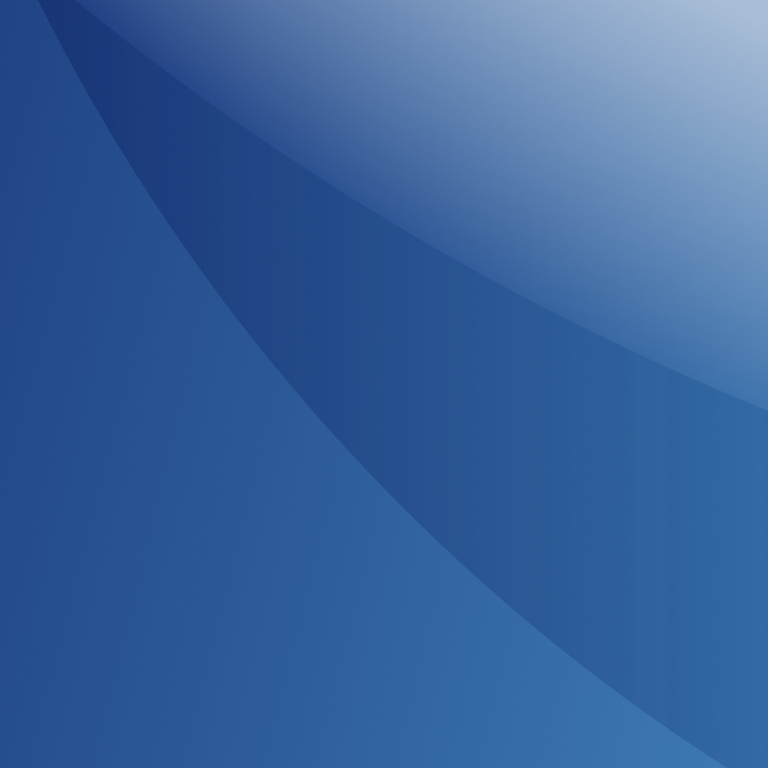
Reproduce this background procedurally as a WebGL 2 fragment shader.

```glsl
#version 300 es
precision highp float;
// Three sweeping blue sheets divided by two large circular arcs.
// Each sheet has its own linear gradient; the upper one pales with
// depth behind its arc, and the middle one carries faint columns.

uniform vec2 u_resolution;
out vec4 fragColor;

float hash(float n) {
    return fract(sin(n * 127.1) * 43758.5453);
}

// Depth inside a circle: positive inside, zero on the rim.
float discDepth(vec2 p, vec2 center, float radius) {
    return radius - length(p - center);
}

float coverage(float depth, float pixel) {
    return smoothstep(-pixel, pixel, depth);
}

// Soft-edged random columns in the range -0.5 to 0.5.
float columns(float x, float count) {
    float cell = floor(x * count);
    float blend = smoothstep(0.7, 1.0, fract(x * count));
    return mix(hash(cell), hash(cell + 1.0), blend) - 0.5;
}

// Lower left sheet: slanted gradient brightening to the right.
vec3 lowerSheet(vec2 p) {
    vec3 deep = vec3(0.125, 0.265, 0.515);
    vec3 bright = vec3(0.235, 0.465, 0.69);
    float t = (p.x + 0.25 * (1.0 - p.y)) / 1.15;
    return mix(deep, bright, t) + 0.003 * columns(p.x - 0.3 * p.y, 28.0);
}

// Middle sheet: horizontal gradient with thin vertical bands.
vec3 middleSheet(vec2 p) {
    vec3 navy = vec3(0.09, 0.19, 0.45);
    vec3 azure = vec3(0.20, 0.415, 0.64);
    float bands = columns(p.x, 24.0) + 0.6 * columns(p.x, 61.0);
    return mix(navy, azure, pow(p.x, 0.9)) + 0.007 * bands;
}

// Upper right sheet: blue rim fading into a pale haze.
vec3 upperSheet(vec2 p, float depth) {
    vec3 rim = mix(vec3(0.12, 0.225, 0.49), vec3(0.25, 0.455, 0.68), p.x);
    vec3 haze = vec3(0.66, 0.74, 0.84);
    return mix(rim, haze, clamp(depth / 0.46, 0.0, 1.0));
}

void main() {
    vec2 p = gl_FragCoord.xy / u_resolution;
    float pixel = 0.8 / min(u_resolution.x, u_resolution.y);

    float middleDepth = discDepth(p, vec2(2.300, 2.117), 2.5125);
    float upperDepth = discDepth(p, vec2(2.330, 3.738), 3.5327);

    // Stack the sheets from back to front.
    vec3 color = lowerSheet(p);
    color = mix(color, middleSheet(p), coverage(middleDepth, pixel));
    color = mix(color, upperSheet(p, upperDepth), coverage(upperDepth, pixel));

    // Fine grain keeps the long gradients from stepping.
    float grain = hash(dot(floor(p * 512.0), vec2(0.731, 1.917))) - 0.5;
    fragColor = vec4(color + grain / 255.0, 1.0);
}
```
